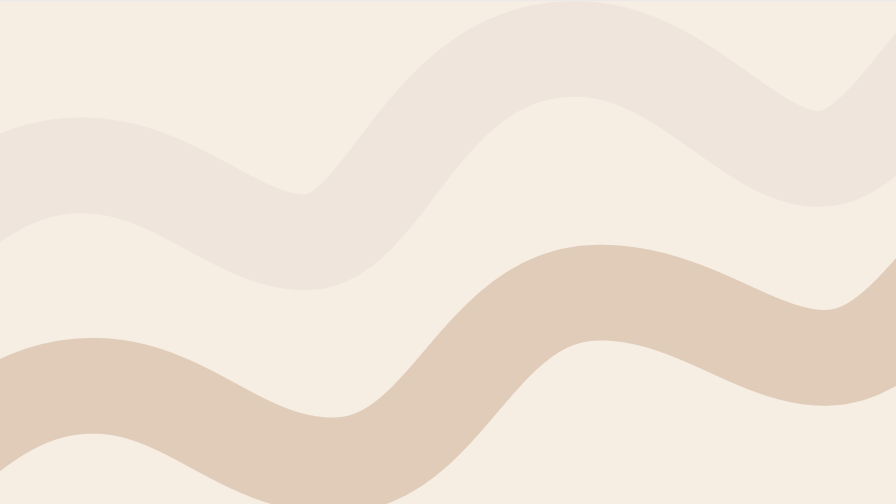
This background is drawn by a Shadertoy shader. Its source:

```glsl
// Two broad wavy ribbons, one pale and one tan, over a flat cream ground.
// Each ribbon is a constant-width stroke around a chain of cubic curves
// that join at level crests and troughs.

float segmentDistance(vec2 p, vec2 a, vec2 b) {
    vec2 ap = p - a, ab = b - a;
    return length(ap - ab * clamp(dot(ap, ab) / dot(ab, ab), 0.0, 1.0));
}

// Distance to a cubic with level ends; reach holds its two handle lengths.
float bendDistance(vec2 p, vec2 start, vec2 end, vec2 reach) {
    const int STEPS = 24;
    vec2 leave = start + vec2(reach.x, 0.0);
    vec2 arrive = end - vec2(reach.y, 0.0);
    vec2 previous = start;
    float nearest = 1e3;
    for (int i = 1; i <= STEPS; i++) {
        float t = float(i) / float(STEPS), s = 1.0 - t;
        vec2 current = s * s * s * start + 3.0 * s * s * t * leave
                     + 3.0 * s * t * t * arrive + t * t * t * end;
        nearest = min(nearest, segmentDistance(p, previous, current));
        previous = current;
    }
    return nearest;
}

// Signed distance to a ribbon through alternating crests and troughs.
float ribbon(vec2 p, vec2 turns[6], vec2 reaches[5]) {
    float d = 1e3;
    for (int i = 0; i < 5; i++)
        d = min(d, bendDistance(p, turns[i], turns[i + 1], reaches[i]));
    return d - 0.0534;
}

float coverage(float d) {
    return clamp(0.5 - d * iResolution.x, 0.0, 1.0);
}

void mainImage(out vec4 fragColor, in vec2 fragCoord) {
    // Canvas width is one unit.
    vec2 p = fragCoord / iResolution.x;
    float top = iResolution.y / iResolution.x;

    float upper = ribbon(p,
        vec2[6](vec2(-0.169, 0.253), vec2(0.091, 0.378), vec2(0.341, 0.292),
                vec2(0.642, 0.508), vec2(0.914, 0.385), vec2(1.198, 0.602)),
        vec2[5](vec2(0.078, 0.128), vec2(0.104, 0.078), vec2(0.091, 0.171),
                vec2(0.117, 0.078), vec2(0.091, 0.128)));

    float lower = ribbon(p,
        vec2[6](vec2(-0.156, 0.007), vec2(0.104, 0.132), vec2(0.372, 0.043),
                vec2(0.669, 0.236), vec2(0.921, 0.163), vec2(1.217, 0.355)),
        vec2[5](vec2(0.078, 0.128), vec2(0.104, 0.104), vec2(0.128, 0.138),
                vec2(0.104, 0.078), vec2(0.111, 0.141)));

    vec3 color = vec3(0.965, 0.929, 0.890);
    color = mix(color, vec3(0.937, 0.898, 0.863), coverage(upper));
    color = mix(color, vec3(0.878, 0.800, 0.725), coverage(lower));

    // Hairline of cool grey along the top edge.
    color = mix(color, vec3(0.925, 0.918, 0.914), coverage(top - 0.0013 - p.y));
    fragColor = vec4(color, 1.0);
}
```
